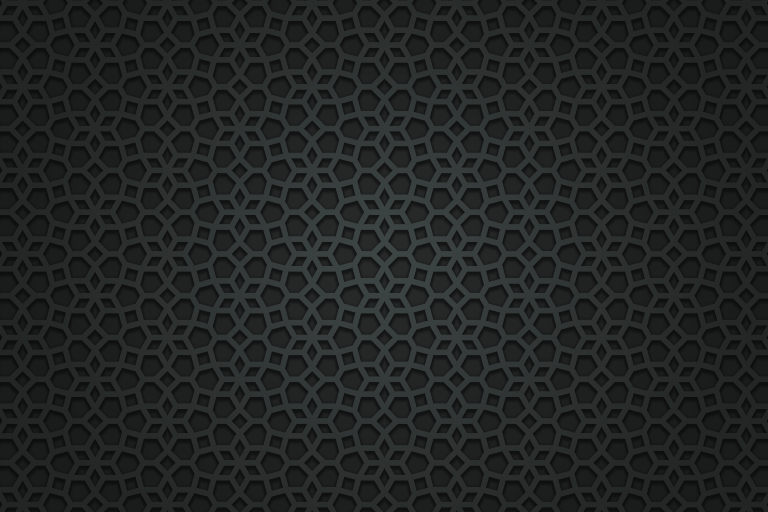
Reproduce this pattern procedurally as a Shadertoy shader.

```glsl
#define PITCH 0.1632              // star spacing, in canvas heights
#define CENTER vec2(0.001, 0.004) // centre of the middle square
#define BAND 0.034                // half width of the lattice bands
#define SHADOW_DROP 0.034
#define SHADOW_SOFT 0.045
#define BAND_LIT vec3(0.245, 0.275, 0.275)
#define BAND_DIM vec3(0.135, 0.147, 0.142)
#define HOLE_LIT vec3(0.158, 0.168, 0.164)
#define HOLE_DIM vec3(0.098, 0.108, 0.104)

const float ROOT3 = 1.7320508;

float segmentDistance(vec2 p, vec2 a, vec2 b) {
    vec2 pa = p - a, ba = b - a;
    return length(pa - ba * clamp(dot(pa, ba) / dot(ba, ba), 0.0, 1.0));
}

// Offset from the nearest point of a triangular grid with unit spacing
vec2 nearestStar(vec2 p) {
    vec2 cell = vec2(ROOT3, 1.0);
    vec2 a = mod(p + 0.5 * cell, cell) - 0.5 * cell;
    vec2 b = mod(p, cell) - 0.5 * cell;
    return dot(a, a) < dot(b, b) ? a : b;
}

// Distance to the centre lines of the lattice
float latticeDistance(vec2 p) {
    // Fold the hexagonal cell into one 30 degree wedge
    vec2 q = abs(nearestStar(p)).yx;
    vec2 mirror = vec2(-0.5, 0.5 * ROOT3);
    q -= 2.0 * max(dot(q, mirror), 0.0) * mirror;
    q.y = abs(q.y);

    // Rhombi and squares share one side length
    float side = 0.5 / (ROOT3 + sqrt(0.5));
    vec2 notch = side * vec2(0.5 * ROOT3, 0.5);
    vec2 tip = vec2(side * ROOT3, 0.0);
    vec2 corner = vec2(0.5, side * sqrt(0.5));
    vec2 junction = vec2(0.5, 0.5 / ROOT3);

    float star = min(segmentDistance(q, vec2(0.0), notch),
                     segmentDistance(q, notch, tip));
    float square = segmentDistance(q, tip, corner);
    float bar = segmentDistance(q, corner, junction);
    return min(star, min(square, bar));
}

void mainImage(out vec4 fragColor, in vec2 fragCoord) {
    vec2 uv = (fragCoord - 0.5 * iResolution.xy) / iResolution.y;
    vec2 p = (uv - CENTER) / PITCH + vec2(0.0, 0.5);
    float pixel = 1.0 / (iResolution.y * PITCH);

    float edge = latticeDistance(p) - BAND;
    float cover = 1.0 - smoothstep(-0.6 * pixel, 0.6 * pixel, edge);

    // Bands drop a soft shadow downward into the holes
    float edgeAbove = latticeDistance(p + vec2(0.0, SHADOW_DROP)) - BAND;
    float dropShadow = 1.0 - smoothstep(-0.01, SHADOW_SOFT, edgeAbove);
    float contactShadow = 1.0 - smoothstep(0.0, SHADOW_SOFT, edge);

    // Light falls off from the middle of the canvas
    vec2 spread = uv * vec2(iResolution.y / iResolution.x, 0.72) * 2.0;
    float falloff = smoothstep(-0.15, 1.1, length(spread));

    vec3 hole = mix(HOLE_LIT, HOLE_DIM, falloff);
    hole *= (1.0 - 0.42 * dropShadow) * (1.0 - 0.14 * contactShadow);
    vec3 band = mix(BAND_LIT, BAND_DIM, falloff);

    fragColor = vec4(mix(hole, band, cover), 1.0);
}
```
